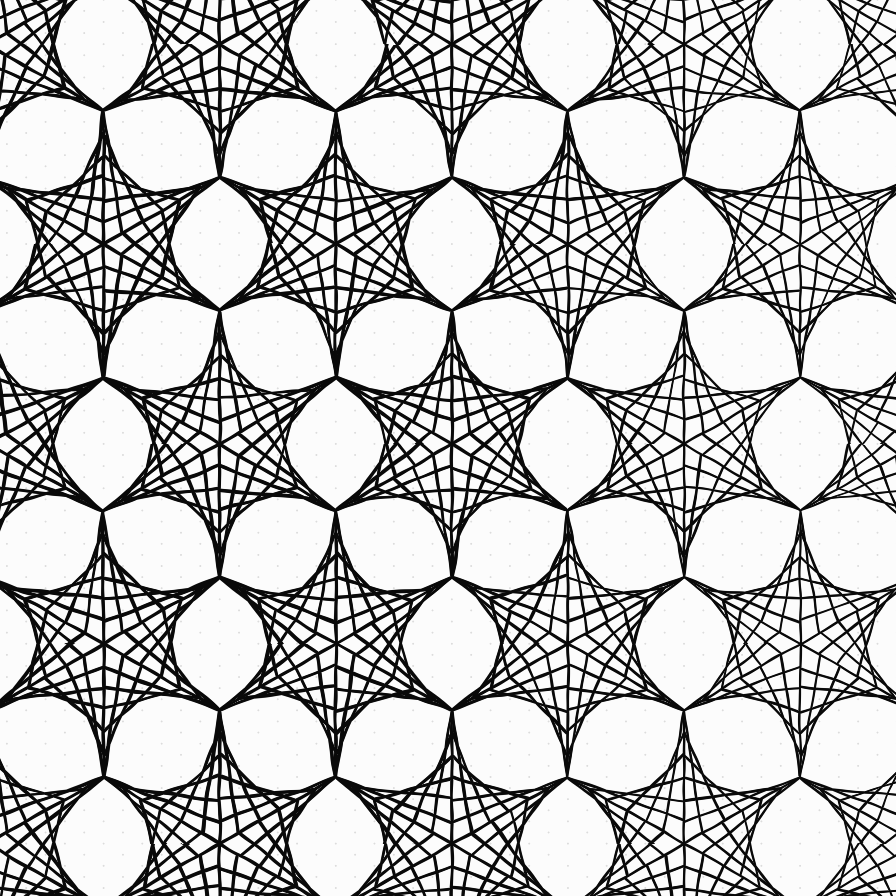
Write a WebGL 2 fragment shader that draws this pattern.

```glsl
#version 300 es
precision highp float;
// Hand-inked string-art stars, one in each cell of a hexagonal tiling.
// Each cell is cut into six wedges; straight strings join evenly spaced marks
// on the two spokes of a wedge, so their envelope bounds the white petals.

#define STAR_RADIUS 0.1496            // centre to tip, in canvas heights
#define ORIGIN vec2(0.5043, 0.5046)   // centre of the middle star
#define ROW_SQUASH 0.994              // rows sit slightly tight
#define MARKS 6                       // marks on each spoke
#define LINE_WIDTH 0.0033             // mean pen width, in canvas heights
#define PEN_VARIATION 0.3             // width change along and between strings
#define WOBBLE 0.014                  // unsteady hand, in star radii
#define MARK_JITTER 0.016             // misplaced string ends, in star radii
#define DOT_STRENGTH 0.13             // faint dots of the paper
#define PAPER vec3(0.99)
#define INK vec3(0.035)

uniform vec2 u_resolution;
out vec4 outColor;

const float SQRT3 = 1.7320508;
const float SECTOR = 1.0471976; // 60 degrees

float hash(vec3 p) {
  p = fract(p * vec3(0.1031, 0.1030, 0.0973));
  p += dot(p, p.yzx + 33.33);
  return fract((p.x + p.y) * p.z);
}

vec2 gradientAt(vec2 cell, float seed) {
  float angle = 6.2831853 * hash(vec3(cell, seed));
  return vec2(cos(angle), sin(angle));
}

float gradientNoise(vec2 p, float seed) {
  vec2 i = floor(p), f = fract(p);
  vec2 u = f * f * f * (f * (f * 6.0 - 15.0) + 10.0);
  vec2 e = vec2(0.0, 1.0);
  float low = mix(dot(gradientAt(i, seed), f),
                  dot(gradientAt(i + e.yx, seed), f - e.yx), u.x);
  float high = mix(dot(gradientAt(i + e, seed), f - e),
                   dot(gradientAt(i + 1.0, seed), f - 1.0), u.x);
  return mix(low, high, u.y);
}

// Nearest centre of pointy-topped hexagons of unit side
vec2 hexCentre(vec2 p) {
  vec2 period = vec2(SQRT3, 3.0);
  vec2 a = floor(p / period + 0.5) * period;
  vec2 b = (floor(p / period) + 0.5) * period;
  return dot(p - a, p - a) < dot(p - b, p - b) ? a : b;
}

float segmentDistance(vec2 p, vec2 a, vec2 b) {
  vec2 pa = p - a, ba = b - a;
  return length(pa - ba * clamp(dot(pa, ba) / dot(ba, ba), 0.0, 1.0));
}

float coverage(float dist, float halfWidth, float pixel) {
  return 1.0 - smoothstep(halfWidth - 0.6 * pixel, halfWidth + 0.6 * pixel, dist);
}

// Ink of one star; p is relative to its centre, in star radii
float starInk(vec2 p, vec2 cellId, float halfWidth, float pixel) {
  // Turn the wedge so that its bisector lies along +x
  float sector = floor(atan(p.y, p.x) / SECTOR + 0.5);
  float c = cos(sector * SECTOR), s = sin(sector * SECTOR);
  vec2 q = vec2(c * p.x + s * p.y, c * p.y - s * p.x);
  vec2 upperSpoke = vec2(0.5 * SQRT3, 0.5);
  vec2 lowerSpoke = vec2(0.5 * SQRT3, -0.5);

  float spokes = min(segmentDistance(q, vec2(0.0), upperSpoke),
                     segmentDistance(q, vec2(0.0), lowerSpoke));
  float ink = coverage(spokes, halfWidth, pixel);

  // Mark k on one spoke meets mark MARKS + 1 - k on the other
  float wedgeId = sector + 7.0 * cellId.x;
  for (int k = 1; k <= MARKS; k++) {
    vec3 key = vec3(wedgeId, cellId.y, float(k)) + 50.0;
    vec2 jitter = vec2(hash(key), hash(key + 17.3)) - 0.5;
    vec2 marks = vec2(float(k), float(MARKS + 1 - k)) / float(MARKS);
    marks = min(marks + MARK_JITTER * 2.0 * jitter, 1.0);
    float pen = halfWidth * (1.0 + PEN_VARIATION * (hash(key + 41.7) - 0.5));
    float dist = segmentDistance(q, upperSpoke * marks.x, lowerSpoke * marks.y);
    ink = max(ink, coverage(dist, pen, pixel));
  }
  return ink;
}

void main() {
  vec2 uv = gl_FragCoord.xy / u_resolution.y;
  float pixel = 1.0 / (u_resolution.y * STAR_RADIUS);
  vec2 p = (uv - ORIGIN) / (STAR_RADIUS * vec2(1.0, ROW_SQUASH));

  // Unsteady hand, and a pen that thins toward the right
  vec2 drawn = p + WOBBLE * vec2(gradientNoise(p * 4.0, 1.0), gradientNoise(p * 4.0, 2.0));
  float pen = 0.5 * LINE_WIDTH / STAR_RADIUS * mix(1.14, 0.78, smoothstep(0.3, 1.0, uv.x));
  pen *= 1.0 + PEN_VARIATION * gradientNoise(p * 7.0, 3.0);

  vec2 centre = hexCentre(drawn);
  vec2 cellId = floor(centre / vec2(0.5 * SQRT3, 1.5) + 0.5);
  float ink = starInk(drawn - centre, cellId, pen, pixel);

  // Isometric dots, spaced like the marks on the spokes
  float dotScale = float(MARKS) * SQRT3;
  vec2 grid = p.yx * dotScale;
  float dots = coverage(length(grid - hexCentre(grid)) / dotScale, 0.007, pixel);

  vec3 color = PAPER * (1.0 - DOT_STRENGTH * dots);
  outColor = vec4(mix(color, INK, ink), 1.0);
}
```
